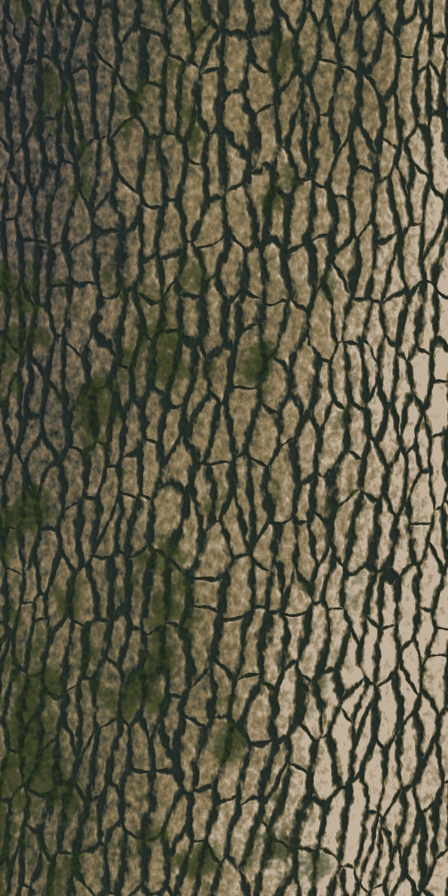
A Shadertoy shader for this texture:

```glsl
// Weathered tree bark: tall plates split by dark furrows, with moss and side light.
// Plates are stretched Voronoi cells bent by gradient noise; their height drives
// a colour ramp, which is lit from the right and overgrown with moss on the left.

const vec2  PLATE_COUNT   = vec2(20.0, 8.2); // plates per canvas width
const vec2  PLATE_JITTER  = vec2(0.65, 0.95);
const float FURROW_WIDTH  = 0.24;            // upright gaps, in cells
const float CRACK_WIDTH   = 0.05;            // level gaps, in cells
const float EDGE_RAGGED   = 0.75;
const float RELIEF        = 0.17;
const float GRAIN         = 0.34;
const vec2  LIGHT_STEP    = vec2(0.005, 0.004);
const vec3  MOSS_SHADE    = vec3(0.09, 0.135, 0.10);
const vec3  MOSS_BRIGHT   = vec3(0.29, 0.33, 0.14);
const vec3  LICHEN_GREY   = vec3(0.96, 0.93, 1.08);
const vec3  BARK_RAMP[6]  = vec3[6](
    vec3(0.12, 0.165, 0.145), vec3(0.27, 0.285, 0.225), vec3(0.40, 0.37, 0.27),
    vec3(0.53, 0.465, 0.32), vec3(0.62, 0.555, 0.44), vec3(0.76, 0.70, 0.61));

vec2 hash2(vec2 p) {
    vec3 q = fract(p.xyx * vec3(0.1031, 0.1030, 0.0973));
    q += dot(q, q.yzx + 33.33);
    return fract((q.xx + q.yz) * q.zy);
}

float cornerSlope(vec2 cell, vec2 corner, vec2 f) {
    float angle = 6.2832 * hash2(cell + corner).x;
    return dot(vec2(cos(angle), sin(angle)), f - corner);
}

// Gradient noise, about -0.7 to 0.7
float noise(vec2 p) {
    vec2 i = floor(p), f = p - i;
    vec2 u = f * f * f * (f * (f * 6.0 - 15.0) + 10.0);
    vec2 e = vec2(1.0, 0.0);
    return mix(mix(cornerSlope(i, e.yy, f), cornerSlope(i, e.xy, f), u.x),
               mix(cornerSlope(i, e.yx, f), cornerSlope(i, e.xx, f), u.x), u.y);
}

float fbm(vec2 p) {
    float sum = 0.0, amp = 1.0;
    for (int i = 0; i < 3; i++) {
        sum += amp * noise(p);
        p = mat2(1.6, 1.2, -1.2, 1.6) * p + 17.3;
        amp *= 0.6;
    }
    return sum;
}

// Leaning, meandering coordinates that tighten toward the trunk's sides
vec2 barkSpace(vec2 p) {
    float side = p.x - 0.5;
    vec2 q = vec2(side + 0.5 * side * side * side, p.y);
    q.x -= 0.16 * p.y - 0.04 * p.y * p.y;
    q.x += 0.030 * noise(p * vec2(5.0, 3.5)) + 0.014 * noise(p * vec2(16.0, 11.0) + 5.0);
    q.y += 0.045 * noise(p * vec2(13.0, 9.0) + 31.0);
    return (q + 0.006 * noise(p * 42.0 + 3.0)) * PLATE_COUNT;
}

vec2 toSeed(vec2 cell, vec2 f, vec2 offset) {
    return offset + 0.5 + PLATE_JITTER * (hash2(cell + offset) - 0.5) - f;
}

// Distance to the nearest plate border, in units of that gap's width
float plateDepth(vec2 q) {
    vec2 cell = floor(q), f = q - cell, nearest = vec2(8.0);
    for (int k = 0; k < 9; k++) {
        vec2 seed = toSeed(cell, f, vec2(k % 3 - 1, k / 3 - 1));
        if (dot(seed, seed) < dot(nearest, nearest)) nearest = seed;
    }
    float depth = 8.0;
    for (int k = 0; k < 25; k++) {
        vec2 seed = toSeed(cell, f, vec2(k % 5 - 2, k / 5 - 2));
        vec2 gap = seed - nearest;
        if (dot(gap, gap) < 0.0001) continue;
        vec2 n = normalize(gap);
        float width = mix(CRACK_WIDTH, FURROW_WIDTH, n.x * n.x);
        depth = min(depth, dot(0.5 * (seed + nearest), n) / width);
    }
    return depth;
}

float barkHeight(vec2 p) {
    float ragged = fbm(p * vec2(44.0, 27.0)) + 0.5 * noise(p * vec2(9.0, 6.0) + 50.0);
    return smoothstep(0.25, 1.35, plateDepth(barkSpace(p)) + EDGE_RAGGED * ragged);
}

vec3 barkColor(float tone) {
    float t = clamp(tone, 0.0, 1.0) * 5.0;
    vec3 color = BARK_RAMP[0];
    for (int i = 1; i < 6; i++)
        color = mix(color, BARK_RAMP[i], clamp(t - float(i - 1), 0.0, 1.0));
    return color;
}

void mainImage(out vec4 fragColor, in vec2 fragCoord) {
    vec2 p = fragCoord / iResolution.x;
    float top = p.y * iResolution.x / iResolution.y;

    // Relief and surface grain
    float height = barkHeight(p);
    float relief = height - barkHeight(p + LIGHT_STEP);
    float grain = fbm(p * vec2(62.0, 48.0) + 11.0);
    float patches = fbm(p * vec2(4.5, 3.0) + 70.0);

    // Broad light: dim left, warm middle, pale lower right
    float exposure = mix(0.36, 0.60, smoothstep(0.08, 0.6, p.x));
    exposure += 0.38 * smoothstep(0.66, 1.12, p.x + 0.42 * (0.8 - top));
    exposure += 0.20 * patches - 0.10 * smoothstep(0.7, 1.0, top);
    float tone = height * (exposure + GRAIN * grain) + RELIEF * relief + 0.05 * grain + 0.03;
    vec3 color = barkColor(tone);

    // Cool lichen tint at the upper left
    float lichen = smoothstep(0.45, 0.0, p.x) * smoothstep(0.2, 0.8, top);
    color *= mix(vec3(1.0), LICHEN_GREY, lichen);

    // Moss in ragged patches, thickest at the lower left
    float tuft = noise(p * 85.0 + 23.0) + 0.6 * noise(p * 40.0);
    float spread = fbm(p * vec2(7.0, 5.5) + 9.0) + 0.3 * tuft;
    spread += 0.55 * (0.36 - p.x) + 0.25 * (0.4 - top) * smoothstep(0.5, 0.0, p.x);
    float moss = smoothstep(0.08, 0.55, spread) * smoothstep(1.0, 0.6, p.x);
    float mossLight = clamp(0.22 + 0.55 * tuft + 0.25 * height, 0.0, 1.0);
    color = mix(color, mix(MOSS_SHADE, MOSS_BRIGHT, mossLight), 0.8 * moss);

    fragColor = vec4(color, 1.0);
}
```
